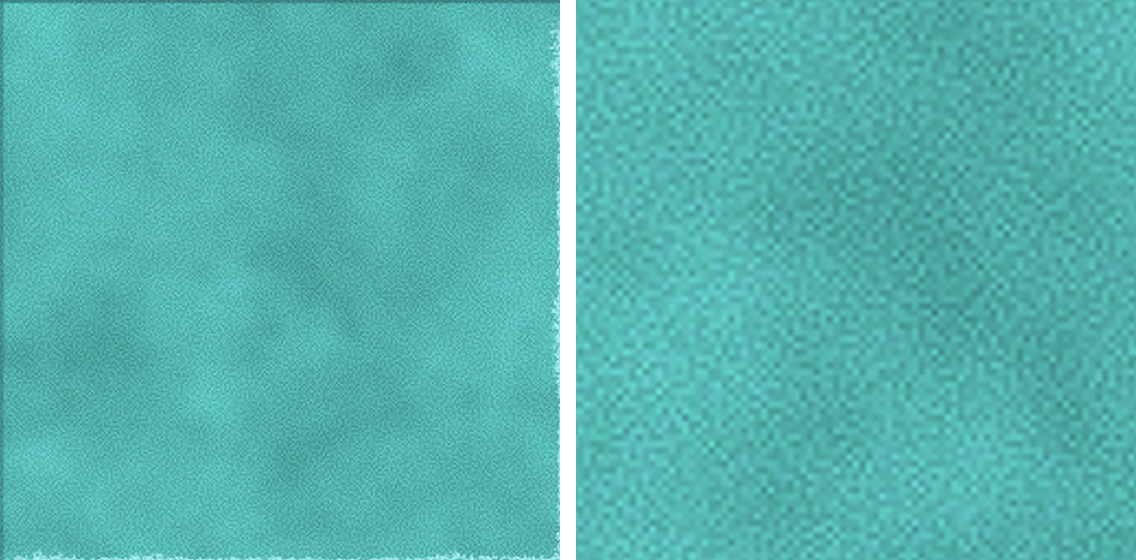
Left: the whole. Right: its middle third, enlarged.
Give the GLSL for this texture, as a three.js fragment shader.

```glsl
// Mottled teal felt: soft fractal clouds under a fine, sharpened grain.
// The top and left rims are shaded; the right and bottom rims carry a
// ragged, pale frost whose reach is broken up by noise.
varying vec2 vUv;

const vec3 DEEP_TEAL = vec3(0.24, 0.55, 0.54);
const vec3 BRIGHT_TEAL = vec3(0.40, 0.83, 0.81);
const vec3 RIM_SHADE = vec3(0.20, 0.46, 0.46);
const vec3 FROST = vec3(0.64, 0.93, 0.93);
const float GRAIN_CELLS = 256.0;

float hash(vec2 cell) {
  vec3 q = fract(vec3(cell.xyx) * 0.1031);
  q += dot(q, q.yzx + 33.33);
  return fract((q.x + q.y) * q.z);
}

float valueNoise(vec2 p) {
  vec2 cell = floor(p);
  vec2 f = fract(p);
  f = f * f * (3.0 - 2.0 * f);
  float low = mix(hash(cell), hash(cell + vec2(1.0, 0.0)), f.x);
  float high = mix(hash(cell + vec2(0.0, 1.0)), hash(cell + 1.0), f.x);
  return mix(low, high, f.y);
}

// Normalised sum of turned octaves, centred on zero
float clouds(vec2 p) {
  mat2 turn = mat2(0.8, 0.6, -0.6, 0.8);
  float sum = 0.0;
  float total = 0.0;
  float weight = 1.0;
  for (int i = 0; i < 5; i++) {
    sum += weight * valueNoise(p);
    total += weight;
    weight *= 0.62;
    p = turn * p * 2.03 + 17.3;
  }
  return sum / total - 0.5;
}

// Noise minus its neighbours: a crisp, mazy grain centred on zero
float sharpGrain(vec2 p) {
  vec2 side = vec2(1.0, 0.0);
  float around = valueNoise(p + side) + valueNoise(p - side)
    + valueNoise(p + side.yx) + valueNoise(p - side.yx);
  return valueNoise(p) - 0.25 * around;
}

// Pale specks that thin out with depth from a rim
float frostCover(float depth, vec2 p) {
  float patchiness = valueNoise(p * 11.0 + 5.0);
  float reach = mix(0.007, 0.036, patchiness * patchiness);
  float speck = valueNoise(p * 210.0 + 40.0);
  return smoothstep(0.0, 0.4, 1.0 - depth / reach - speck);
}

// Narrow shadow along a rim
float rimShadow(float depth, float width) {
  return 1.0 - smoothstep(0.5 * width, 1.3 * width, depth);
}

void main() {
  vec2 grainPos = vUv * GRAIN_CELLS;
  float grain = sharpGrain(grainPos + 50.0);

  // Cloth tone
  float tone = 0.53 + 0.85 * clouds(vUv * 5.5 + 3.0) + 0.68 * grain;
  vec3 color = mix(DEEP_TEAL, BRIGHT_TEAL, tone);

  // Slight drift between green and blue fibres
  float tint = valueNoise(grainPos * 0.6 + 300.0) - 0.5;
  color += tint * vec3(0.02, -0.01, 0.03);

  // Shaded rims
  vec3 shade = RIM_SHADE + 0.12 * grain;
  color = mix(color, shade, 0.75 * rimShadow(1.0 - vUv.y, 0.006));
  color = mix(color, shade, 0.55 * rimShadow(vUv.x, 0.007));

  // Frosted rims, fading out toward the shaded corners
  float rightFrost = frostCover(1.0 - vUv.x, vUv)
    * (1.0 - smoothstep(0.93, 0.98, vUv.y));
  float bottomFrost = frostCover(vUv.y, vUv + 2.0)
    * smoothstep(0.0, 0.03, vUv.x);
  color = mix(color, FROST + 0.2 * grain, 0.85 * max(rightFrost, bottomFrost));

  gl_FragColor = vec4(color, 1.0);
}
```
